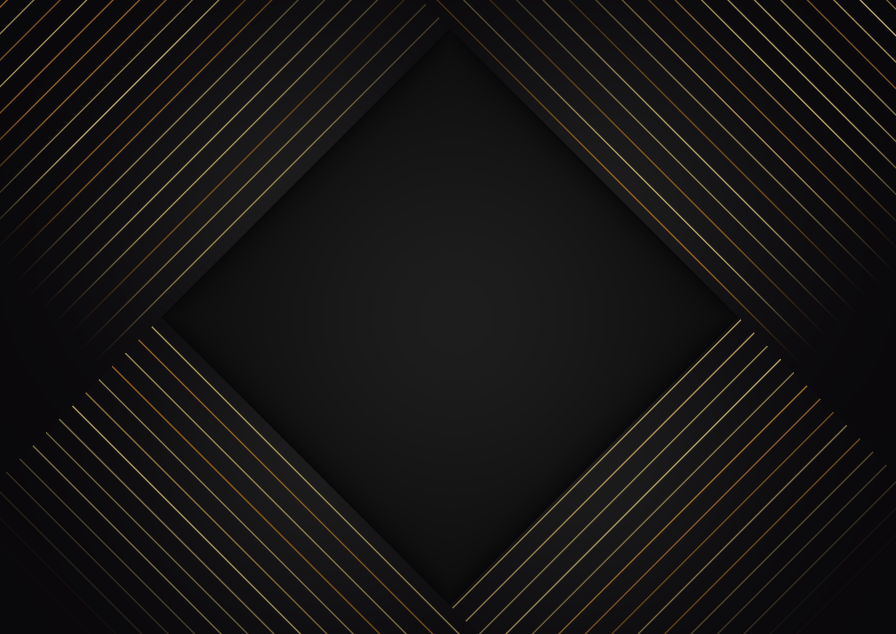
Give the GLSL for this background, as a WebGL 2 fragment shader.

```glsl
#version 300 es
precision highp float;
// A dark diamond framed by four panels of fine diagonal gold lines.
// Rotated coordinates (u, v) turn the diamond into a square; each panel then
// reduces to a depth away from the square and a position along its side.
uniform vec2 u_resolution;
out vec4 fragColor;

// Layout, in canvas heights
const vec2 CENTER = vec2(0.003, 0.0);
const float RADIUS = 0.455;
const float SPACING = 0.0417;
const float HALF_WIDTH = 0.00105;
const float SHADOW_WIDTH = 0.022;

// Colours
const vec3 NIGHT = vec3(0.036, 0.030, 0.040);
const vec3 PANEL_GLOW = vec3(0.074, 0.075, 0.070);
const vec3 DIAMOND_EDGE = vec3(0.062, 0.062, 0.064);
const vec3 DIAMOND_CORE = vec3(0.118, 0.114, 0.115);
const vec3 PALE_GOLD = vec3(0.74, 0.67, 0.40);
const vec3 DEEP_GOLD = vec3(0.60, 0.40, 0.13);

float hash(float n) {
    return fract(sin(n * 12.9898) * 43758.5453);
}

// Coverage of a thin line at perpendicular distance d
float lineCoverage(float d, float pixel) {
    float cover = clamp((HALF_WIDTH + 0.5 * pixel - abs(d)) / pixel, 0.0, 1.0);
    return min(cover, 2.0 * HALF_WIDTH / pixel);
}

// Soft light resting against the middle of a panel's inner side
float panelGlow(float depth, float along) {
    return exp(-pow(depth / 0.33, 2.0) - pow(along / 0.40, 2.0));
}

// Lines parallel to a side; phase is the first line's offset in spacings
vec3 goldLines(vec3 base, float depth, float along, float phase,
               float fade, float seed, float pixel) {
    float k = floor(depth / SPACING - phase + 0.5);
    float d = (depth - (k + phase) * SPACING) * 0.70711;
    float tone = hash(k + seed);
    vec3 gold = mix(PALE_GOLD, DEEP_GOLD, smoothstep(0.45, 0.75, tone));
    float strength = fade * mix(0.7, 1.0, hash(k * 1.7 + seed + 5.0));
    return mix(base, gold, lineCoverage(d, pixel) * strength * step(0.0, k));
}

// Upper panels: brightest off-centre, fading toward the outer lower end
vec3 upperPanel(float depth, float along, float phase, float seed, float pixel) {
    vec3 base = NIGHT + PANEL_GLOW * panelGlow(depth, along + 0.06);
    float fade = smoothstep(-0.66, -0.28, along)
               * mix(1.0, 0.4, smoothstep(-0.10, 0.42, along));
    return goldLines(base, depth, along, phase, fade, seed, pixel);
}

// Lower panels: lines start sharply and fade with depth
vec3 lowerPanel(float depth, float along, float phase, float seed, float pixel) {
    vec3 base = NIGHT + PANEL_GLOW * panelGlow(depth, along);
    float fade = 1.0 - smoothstep(0.24, 0.64, depth);
    fade *= mix(1.0, 0.75, smoothstep(-0.2, 0.5, along));
    return goldLines(base, depth, along, phase, fade, seed, pixel);
}

// Radial grey with a shadow cast inward from the rim
vec3 diamond(vec2 p, float inset) {
    float falloff = smoothstep(0.0, 0.47, length(p - vec2(0.01, 0.0)));
    vec3 color = mix(DIAMOND_CORE, DIAMOND_EDGE, falloff);
    float shadow = exp(-max(inset, 0.0) / SHADOW_WIDTH);
    return mix(color, NIGHT * 0.6, 0.75 * shadow);
}

void main() {
    float pixel = 1.0 / u_resolution.y;
    vec2 p = (gl_FragCoord.xy - 0.5 * u_resolution) * pixel - CENTER;
    float u = p.x - p.y;
    float v = p.x + p.y;

    // Antialiased masks for the overlapping half-planes
    float soft = 0.7 * pixel;
    float right = smoothstep(-soft, soft, v - RADIUS);
    float left = smoothstep(-soft, soft, -u - RADIUS);
    float below = smoothstep(-soft, soft, -v - RADIUS);
    float lower = smoothstep(-soft, soft, u - RADIUS);

    // Stack the panels from the back to the front
    float inset = (RADIUS - max(abs(u), abs(v))) * 0.70711;
    vec3 color = diamond(p, inset);
    color = mix(color, lowerPanel(u - RADIUS, -v, 0.2, 31.0, pixel), lower);
    color = mix(color, lowerPanel(-v - RADIUS, u, 0.73, 17.0, pixel), below);
    color = mix(color, upperPanel(-u - RADIUS, v, 0.82, 3.0, pixel), left);
    color = mix(color, upperPanel(v - RADIUS, -u, 0.6, 47.0, pixel), right);

    fragColor = vec4(color, 1.0);
}
```
